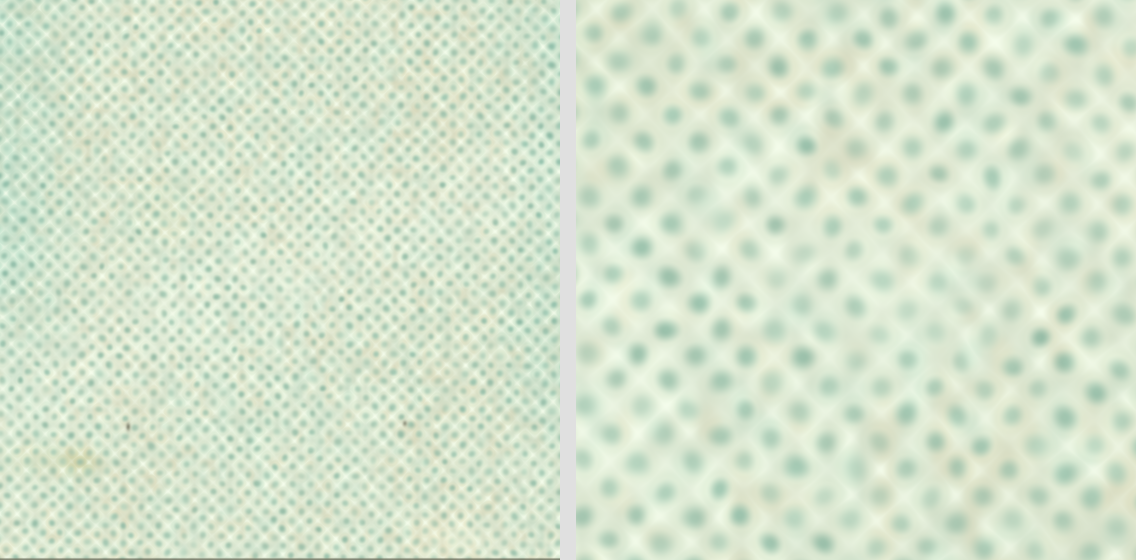
Left, the full canvas; right, a detail of the centre.
Reproduce this texture procedurally as a three.js fragment shader.

```glsl
// Aged halftone paper: soft, uneven teal dots on a slightly turned square screen.
// Dots are cells of a diagonal lattice, bent by noise, with hashed size and ink;
// layered value noise adds fine hue mottling, a faded band, aqua edges and stains.

#define REPEATS 31.5            // dot pitch count across and down
#define TURN 0.024              // clockwise turn of the screen in radians
#define DOT_RADIUS 0.45         // outer radius in lattice cells
#define DOT_INK 0.84            // mean ink strength
#define JITTER 0.10             // dot offset in cells
#define WARP 0.0040             // bending of the dots
#define GRAIN 0.060             // fine brightness variation
#define PAPER vec3(0.866, 0.914, 0.826)
#define INK vec3(0.620, 0.765, 0.680)
#define HIGHLIGHT vec3(0.940, 0.970, 0.905)
#define AQUA vec3(0.735, 0.880, 0.805)
#define BEIGE vec3(0.875, 0.855, 0.730)

varying vec2 vUv;

float hash(vec2 p) {
  vec3 q = fract(vec3(p.xyx) * 0.1031);
  q += dot(q, q.yzx + 33.33);
  return fract((q.x + q.y) * q.z);
}

float noise(vec2 p) {
  vec2 i = floor(p), f = fract(p);
  f = f * f * (3.0 - 2.0 * f);
  return mix(mix(hash(i), hash(i + vec2(1.0, 0.0)), f.x),
             mix(hash(i + vec2(0.0, 1.0)), hash(i + vec2(1.0)), f.x), f.y);
}

float fbm(vec2 p) {
  float sum = 0.0, amp = 0.5;
  for (int i = 0; i < 4; i++) {
    sum += amp * noise(p);
    p = p * 2.03 + 17.1;
    amp *= 0.5;
  }
  return sum / 0.9375;
}

// Soft round spot with the given centre and radii
float spot(vec2 p, vec2 centre, vec2 radii) {
  vec2 d = (p - centre) / radii;
  return exp(-dot(d, d));
}

// Turned and bent diagonal lattice, one dot per unit cell
vec2 screenLattice(vec2 uv) {
  vec2 bend = vec2(noise(uv * 42.0 + 50.0), noise(uv * 42.0 + 190.0)) - 0.5;
  vec2 p = (uv - 0.5 + WARP * bend) * REPEATS;
  float c = cos(TURN), s = sin(TURN);
  vec2 g = vec2(c * p.x - s * p.y, s * p.x + c * p.y);
  return vec2(g.x + g.y, g.x - g.y) + 100.0;
}

// Ink coverage of the dots
float halftone(vec2 lattice) {
  vec2 id = floor(lattice);
  vec2 shift = vec2(hash(id + 3.7), hash(id + 41.3)) - 0.5;
  vec2 d = fract(lattice) - 0.5 - JITTER * shift;
  float radius = DOT_RADIUS * mix(0.88, 1.05, hash(id + 11.9));
  float ink = DOT_INK * mix(0.65, 1.15, hash(id + 73.1));
  return ink * (1.0 - smoothstep(0.04, radius, length(d)));
}

// Pale glints where four dots leave a gap
float gaps(vec2 lattice) {
  return smoothstep(0.38, 0.70, length(fract(lattice) - 0.5));
}

void main() {
  vec2 uv = vUv;
  vec2 lattice = screenLattice(uv);
  float cloud = fbm(uv * 5.0 + 4.0);
  float mottle = fbm(uv * 24.0 + 31.0);
  float fine = noise(uv * vec2(95.0, 75.0));
  float tint = noise(uv * vec2(58.0, 46.0) + 70.0);

  // Paper tone: faint warm clouds with small warm and cool flecks
  float warm = 0.22 * smoothstep(0.40, 0.75, cloud) + 0.12 * smoothstep(0.6, 1.0, uv.y);
  warm += 0.40 * smoothstep(0.50, 1.0, tint);
  vec3 color = mix(PAPER, BEIGE, warm);
  color = mix(color, AQUA, 0.30 * smoothstep(0.50, 0.0, tint));

  // Aqua wash at the sides
  float left = (1.0 - smoothstep(0.0, 0.19, uv.x)) * smoothstep(0.15, 0.55, uv.y);
  float right = smoothstep(0.85, 1.0, uv.x) * smoothstep(0.08, 0.35, uv.y);
  color = mix(color, AQUA, (0.60 * left + 0.45 * right) * mix(0.65, 1.15, mottle));

  // Faded diagonal band, rising to the right
  float across = (uv.y - 0.31 - 0.43 * uv.x + 0.16 * (cloud - 0.5)) / 0.13;
  color = mix(color, HIGHLIGHT, 0.24 * exp(-across * across));

  // Yellowed stains and a pale patch at the lower edge
  float stain = spot(uv, vec2(0.143, 0.175), vec2(0.030, 0.022));
  stain += 0.40 * spot(uv, vec2(0.08, 0.18), vec2(0.08, 0.03));
  stain += 0.25 * spot(uv, vec2(0.29, 0.62), vec2(0.05, 0.06));
  color = mix(color, vec3(0.80, 0.79, 0.57), 0.5 * min(stain, 1.0));
  float glow = spot(uv, vec2(0.81, 0.035), vec2(0.07, 0.04));
  color = mix(color, vec3(0.95, 0.94, 0.83), 0.45 * glow);

  // Printed dots, glints and grain
  float wear = mix(0.72, 1.12, smoothstep(0.25, 0.75, mottle));
  wear *= 1.0 - 0.45 * glow - 0.35 * spot(uv, vec2(0.53, 0.50), vec2(0.05));
  color = mix(color, HIGHLIGHT, gaps(lattice) * mix(0.15, 0.90, fine));
  vec3 ink = mix(INK, INK * AQUA / PAPER, 0.4 * (left + right));
  color = mix(color, ink, halftone(lattice) * wear);
  color += GRAIN * (fine - 0.5) + 0.03 * (mottle - 0.5);

  // Dark specks and the shaded lower edge
  vec3 dirt = vec3(0.43, 0.44, 0.37);
  float specks = spot(uv, vec2(0.229, 0.238), vec2(0.004, 0.007));
  specks += 0.8 * spot(uv, vec2(0.723, 0.244), vec2(0.004, 0.005));
  color = mix(color, dirt, 0.75 * specks);
  color = mix(color, dirt, 0.8 * (1.0 - smoothstep(0.001, 0.005, uv.y)));
  gl_FragColor = vec4(clamp(color, 0.0, 1.0), 1.0);
}
```
